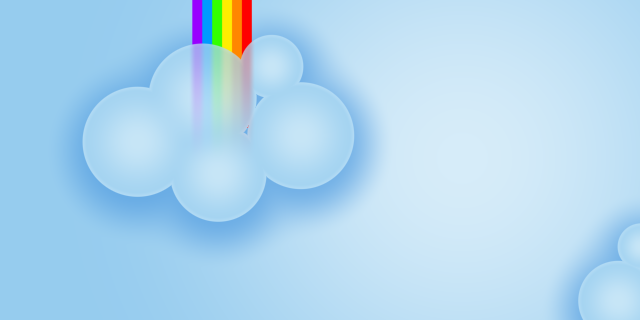
This background is drawn by a WebGL 2 fragment shader. Its source:

```glsl
#version 300 es
precision highp float;
// Pale blue sky with a soft radial glow, translucent clouds and a hanging rainbow band.

#define GLOW_CENTER vec2(1.445, 0.505)
#define GLOW_RADIUS 1.25
#define SHADOW_OFFSET vec2(0.006, -0.028)
#define SHADOW_BLUR 0.125
#define SHADOW_STRENGTH 0.72
#define BAND_LEFT 0.601
#define BAND_WIDTH 0.186
#define BAND_THROUGH_CLOUD 0.32

uniform vec2 u_resolution;
out vec4 outColor;

const vec3 SKY_LIGHT = vec3(0.84, 0.925, 0.975);
const vec3 SKY_DEEP = vec3(0.59, 0.80, 0.935);
const vec3 SHADOW = vec3(0.33, 0.62, 0.88);
const vec3 CLOUD_EDGE = vec3(0.645, 0.83, 0.945);
const vec3 CLOUD_CORE = vec3(0.80, 0.91, 0.97);

// Cloud puffs: center and radius in canvas heights
const int PUFFS = 7;
const vec3 puffs[PUFFS] = vec3[](
    vec3(0.430, 0.557, 0.172), vec3(0.940, 0.576, 0.167),
    vec3(0.633, 0.695, 0.169), vec3(0.849, 0.792, 0.099),
    vec3(0.682, 0.458, 0.151), vec3(1.932, 0.060, 0.125),
    vec3(2.003, 0.229, 0.073));

const int STRIPES = 6;
const vec3 stripes[STRIPES] = vec3[](
    vec3(0.60, 0.0, 1.0), vec3(0.0, 0.60, 1.0), vec3(0.20, 1.0, 0.0),
    vec3(1.0, 0.93, 0.0), vec3(1.0, 0.53, 0.0), vec3(1.0, 0.0, 0.0));

// Signed distance to the union of all puffs
float cloudDistance(vec2 p) {
    float d = 10.0;
    for (int i = 0; i < PUFFS; i++)
        d = min(d, length(p - puffs[i].xy) - puffs[i].z);
    return d;
}

// Rounded union, so the shadow has no creases between puffs
float softCloudDistance(vec2 p) {
    float sum = 0.0;
    for (int i = 0; i < PUFFS; i++)
        sum += exp(-32.0 * (length(p - puffs[i].xy) - puffs[i].z));
    return -log(max(sum, 1e-30)) / 32.0;
}

// Brightness gathered from the center of each puff
float cloudGlow(vec2 p) {
    float dark = 1.0;
    for (int i = 0; i < PUFFS; i++) {
        float r = length(p - puffs[i].xy) / puffs[i].z;
        dark *= 1.0 - 0.85 * (1.0 - smoothstep(0.05, 1.0, r));
    }
    return 1.0 - dark;
}

// Rainbow colour in rgb, coverage in alpha; softness in canvas heights
vec4 rainbow(float x, float softness) {
    float t = (x - BAND_LEFT) / BAND_WIDTH * float(STRIPES);
    float w = softness / BAND_WIDTH * float(STRIPES);
    vec3 color = stripes[0];
    for (int i = 1; i < STRIPES; i++)
        color = mix(color, stripes[i], smoothstep(-w, w, t - float(i)));
    float cover = smoothstep(-w, w, t) * smoothstep(-w, w, float(STRIPES) - t);
    return vec4(color, cover);
}

void main() {
    vec2 p = gl_FragCoord.xy / u_resolution.y;
    float aa = 0.75 / u_resolution.y;

    // Sky
    float fade = smoothstep(0.0, GLOW_RADIUS, length(p - GLOW_CENTER));
    vec3 color = mix(SKY_LIGHT, SKY_DEEP, fade);

    // Blurred drop shadow
    float shade = softCloudDistance(p - SHADOW_OFFSET);
    float shadow = 1.0 - smoothstep(-0.04, SHADOW_BLUR, shade);
    color = mix(color, SHADOW, SHADOW_STRENGTH * shadow);

    // Rainbow above the cloud
    float d = cloudDistance(p);
    vec4 band = rainbow(p.x, aa);
    color = mix(color, band.rgb, band.a * step(0.6, p.y));

    // Cloud body with a faint pale rim
    vec3 cloud = mix(CLOUD_EDGE, CLOUD_CORE, cloudGlow(p));
    cloud = mix(cloud, vec3(0.9, 0.96, 1.0), 0.2 * smoothstep(-0.014, 0.0, d));

    // Rainbow dissolving inside the cloud
    vec4 haze = rainbow(p.x, 0.012);
    float depth = BAND_THROUGH_CLOUD * smoothstep(0.48, 0.84, p.y);
    cloud = mix(cloud, mix(haze.rgb, vec3(0.8), 0.25), haze.a * depth);

    color = mix(color, cloud, 1.0 - smoothstep(-aa, aa, d));
    outColor = vec4(color, 1.0);
}
```
